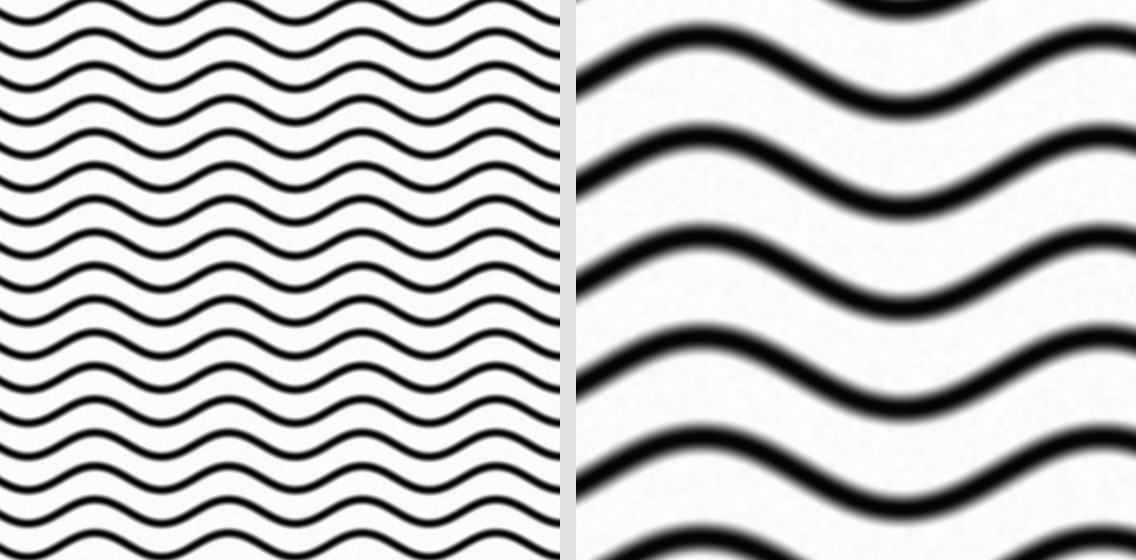
Left, the full canvas; right, a detail of the centre.
This pattern is drawn by a three.js fragment shader. Its source:

```glsl
// Stacked horizontal black sine waves with soft edges on faintly mottled white paper.
varying vec2 vUv;

#define TAU 6.2831853
#define WAVE_LENGTH 0.2388     // crest to crest
#define CREST_X 0.1693         // position of the first crest
#define AMPLITUDE 0.0215
#define ROW_SPACING 0.0597     // line to line
#define FIRST_ROW_Y 0.0267     // mid height of the lowest full line
#define HALF_WIDTH 0.0070
#define EDGE_SOFTNESS 0.0058
#define MOTTLE_CELLS 256.0
#define MOTTLE_DEPTH 0.022
#define PAPER vec3(0.992)
#define INK vec3(0.02)

float hash(vec2 p) {
  p = fract(p * vec2(0.1031, 0.1137));
  p += dot(p, p.yx + 33.33);
  return fract((p.x + p.y) * p.x * 19.19);
}

float valueNoise(vec2 p) {
  vec2 cell = floor(p);
  vec2 f = fract(p);
  f = f * f * (3.0 - 2.0 * f);
  float low = mix(hash(cell), hash(cell + vec2(1.0, 0.0)), f.x);
  float high = mix(hash(cell + vec2(0.0, 1.0)), hash(cell + vec2(1.0, 1.0)), f.x);
  return mix(low, high, f.y);
}

// Approximate distance to the centre of the nearest wave.
float waveDistance(vec2 p) {
  float phase = TAU * (p.x - CREST_X) / WAVE_LENGTH;
  float slope = -AMPLITUDE * TAU / WAVE_LENGTH * sin(phase);
  float rows = (p.y - FIRST_ROW_Y - AMPLITUDE * cos(phase)) / ROW_SPACING;
  float offset = abs(fract(rows + 0.5) - 0.5) * ROW_SPACING;
  return offset / sqrt(1.0 + slope * slope);
}

void main() {
  // Paper with a trace of grain
  float grain = valueNoise(vUv * MOTTLE_CELLS);
  vec3 paper = PAPER - MOTTLE_DEPTH * grain * grain;

  // Soft-edged ink lines
  float d = waveDistance(vUv);
  float ink = 1.0 - smoothstep(HALF_WIDTH - EDGE_SOFTNESS, HALF_WIDTH + EDGE_SOFTNESS, d);
  gl_FragColor = vec4(mix(paper, INK, ink), 1.0);
}
```
